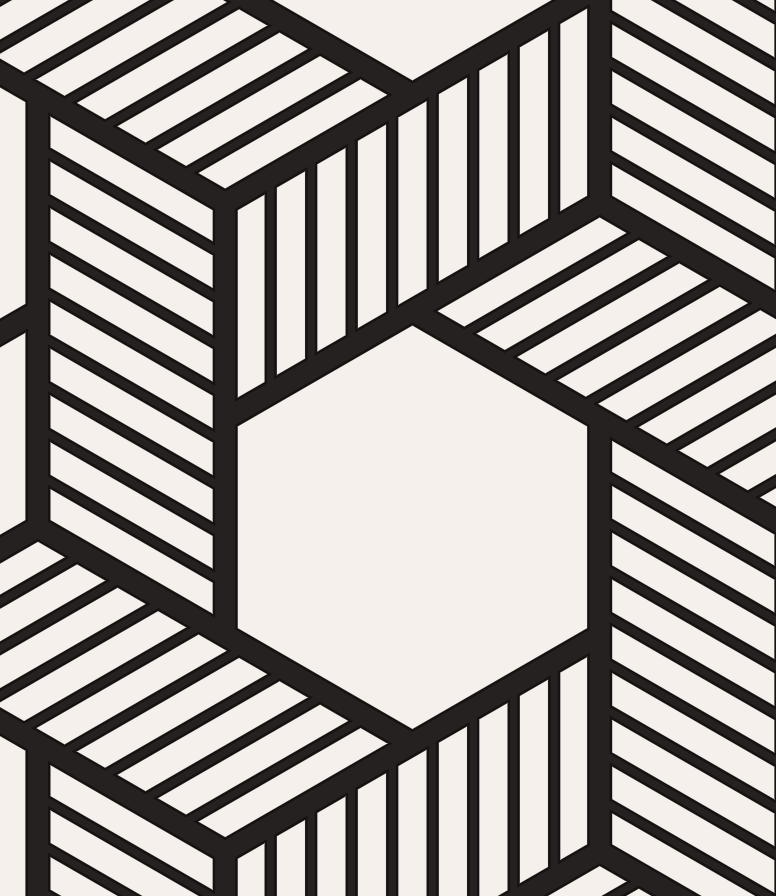
This pattern is drawn by a Shadertoy shader. Its source:

```glsl
#define HEX_SIDE 0.2413              // side of a hexagon, in canvas heights
#define CENTER vec2(0.4603, 0.4115)  // middle of one hexagon
#define FRAME_HALF 0.058             // the rest is in hexagon sides
#define STRIPE_HALF 0.0285
#define STRIPE_STEP 0.1873
#define RIM_WIDTH 0.012
#define PAPER vec3(0.96, 0.94, 0.92)
#define INK vec3(0.15, 0.13, 0.13)
#define RIM_INK vec3(0.09, 0.07, 0.07)

const float APOTHEM = 0.8660254;

// Offset from the nearest hexagon centre; centres lie three sides apart
vec2 nearestHexagon(vec2 p) {
    vec2 period = vec2(6.0 * APOTHEM, 3.0);
    vec2 a = mod(p + 0.5 * period, period) - 0.5 * period;
    vec2 b = mod(p, period) - 0.5 * period;
    return dot(a, a) < dot(b, b) ? a : b;
}

// Signed distance to the frame and stripes of a slanted two-by-one panel
float panelInk(vec2 q) {
    float slant = APOTHEM * q.y - 0.5 * q.x;
    float panel = max(abs(q.x) - APOTHEM, abs(slant) - 0.5 * APOTHEM);
    float frame = abs(panel) - FRAME_HALF;
    float stripe = abs(fract(q.x / STRIPE_STEP) - 0.5) * STRIPE_STEP - STRIPE_HALF;
    return min(frame, max(panel, stripe));
}

// Six panels turn around each hexagon
float patternInk(vec2 p) {
    const mat2 sixthTurn = mat2(0.5, APOTHEM, -APOTHEM, 0.5);
    float d = 1e3;
    for (int i = 0; i < 6; i++) {
        d = min(d, panelInk(p - vec2(0.0, 1.5)));
        p = sixthTurn * p;
    }
    return d;
}

void mainImage(out vec4 fragColor, in vec2 fragCoord) {
    vec2 p = (fragCoord / iResolution.y - CENTER) / HEX_SIDE;
    float pixel = 1.0 / (iResolution.y * HEX_SIDE);
    float d = patternInk(nearestHexagon(p));

    // Ink is slightly darker along its edges
    float rim = smoothstep(-0.5 * pixel, 0.5 * pixel, d + RIM_WIDTH);
    float coverage = 1.0 - smoothstep(-0.7 * pixel, 0.7 * pixel, d);
    vec3 color = mix(PAPER, mix(INK, RIM_INK, rim), coverage);
    fragColor = vec4(color, 1.0);
}
```
